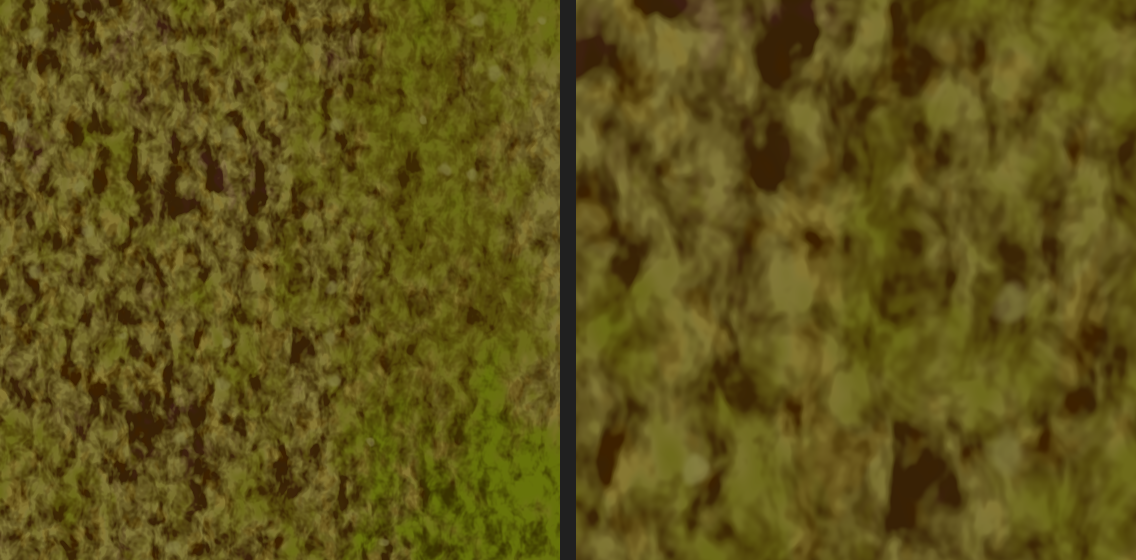
Left: the whole. Right: its middle third, enlarged.
Write a WebGL 2 fragment shader that draws this texture.

```glsl
#version 300 es
precision highp float;
// Weathered bark: crumbly olive grains, dark upright crevices and patches of green moss.
uniform vec2 u_resolution;
out vec4 fragColor;

vec3 hash3(vec2 cell) {
    vec3 q = fract(cell.xyx * vec3(0.1031, 0.1030, 0.0973));
    q += dot(q, q.yxz + 33.33);
    return fract((q.xxy + q.yzz) * q.zyx);
}

float gradientDot(vec2 cell, vec2 offset) {
    float angle = 6.2832 * hash3(cell).x;
    return dot(vec2(cos(angle), sin(angle)), offset);
}

// Gradient noise, roughly -0.7 to 0.7
float noise(vec2 p) {
    vec2 i = floor(p), f = fract(p);
    vec2 s = f * f * f * (f * (f * 6.0 - 15.0) + 10.0);
    vec2 e = vec2(1.0, 0.0);
    return mix(mix(gradientDot(i, f), gradientDot(i + e, f - e), s.x),
               mix(gradientDot(i + e.yx, f - e.yx), gradientDot(i + 1.0, f - 1.0), s.x), s.y);
}

float fbm(vec2 p, float gain) {
    float sum = 0.0, weight = 1.0;
    for (int octave = 0; octave < 3; octave++) {
        sum += weight * noise(p);
        p = mat2(0.96, 0.28, -0.28, 0.96) * p * 2.03 + 17.3;
        weight *= gain;
    }
    return sum;
}

// Sparse round lichen flecks with soft rims
float lichenFlecks(vec2 p) {
    vec2 cell = floor(p);
    vec3 rnd = hash3(cell + 51.0);
    float radius = mix(0.08, 0.16, rnd.z);
    float d = length(p - cell - mix(vec2(0.25), vec2(0.75), rnd.xy));
    d += 0.07 * noise(p * 6.0);
    return step(0.78, hash3(cell + 9.0).y) * (1.0 - smoothstep(radius * 0.5, radius * 1.3, d));
}

void main() {
    vec2 uv = gl_FragCoord.xy / u_resolution;
    vec2 p = gl_FragCoord.xy / u_resolution.y;
    vec2 warped = p + 0.009 * vec2(noise(p * 24.0), noise(p * 24.0 + 40.0));
    float patches = fbm(p * vec2(5.0, 3.6) + 3.0, 0.6);
    float rough = 1.0 - smoothstep(0.45, 0.85, uv.x + 0.25 * patches);

    // Grains, crevices and broad light variation
    float grain = fbm(warped * vec2(40.0, 29.0), 0.62);
    float pits = fbm(warped * vec2(27.0, 15.0) + 71.0, 0.55);
    float crevice = fbm((warped + 0.02 * patches) * vec2(13.0, 5.5) + 23.0, 0.6);
    float tone = 0.66 + grain * mix(0.52, 0.78, rough);
    tone -= mix(0.3, 0.55, rough) * smoothstep(0.05, 0.5, pits);
    tone -= mix(0.25, 0.5, rough) * smoothstep(0.12, 0.5, crevice);
    tone += 0.18 * patches + 0.16 * smoothstep(0.85, 1.0, uv.x);
    tone += 0.08 * noise(p * vec2(120.0, 160.0));
    tone = clamp(tone, 0.0, 1.0);

    // Dry bark colours, from crevice to crest
    vec3 bark = mix(vec3(0.22, 0.13, 0.02), vec3(0.31, 0.25, 0.07), smoothstep(0.0, 0.36, tone));
    bark = mix(bark, vec3(0.41, 0.36, 0.145), smoothstep(0.3, 0.66, tone));
    bark = mix(bark, vec3(0.51, 0.47, 0.22), smoothstep(0.62, 1.0, tone));
    float tint = fbm(p * vec2(20.0, 14.0) + 90.0, 0.7);
    bark += vec3(0.02, -0.01, 0.05) * smoothstep(0.1, 0.5, tint) * rough;
    bark += vec3(0.02, 0.0, -0.025) * smoothstep(0.1, 0.5, -tint);

    // Moss colours over the same relief
    vec3 moss = mix(vec3(0.24, 0.16, 0.01), vec3(0.34, 0.30, 0.04), smoothstep(0.0, 0.45, tone));
    moss = mix(moss, vec3(0.43, 0.42, 0.10), smoothstep(0.4, 0.95, tone));
    float mossBand = smoothstep(0.52, 0.72, uv.x) * (1.0 - smoothstep(0.84, 1.0, uv.x) * smoothstep(0.1, 0.3, uv.y));
    float mossAmount = smoothstep(0.1, 0.75, 0.24 + 0.42 * mossBand + 0.65 * patches + 0.5 * tint);
    vec3 colour = mix(bark, moss, mossAmount);

    // Vivid growth, thickest low on the right
    float lowRight = smoothstep(0.45, 0.75, uv.x) * (1.0 - smoothstep(0.08, 0.4, uv.y));
    float vivid = smoothstep(0.3, 1.0, 0.6 * lowRight + 0.25 * mossBand + 0.6 * patches + 0.35 * tint);
    vec3 fresh = mix(vec3(0.22, 0.21, 0.0), vec3(0.40, 0.46, 0.03), smoothstep(0.1, 0.9, tone));
    colour = mix(colour, fresh, 0.85 * vivid);

    float fleck = lichenFlecks(p * 11.0 + 4.0);
    colour = mix(colour, vec3(0.54, 0.52, 0.29), 0.6 * fleck);
    fragColor = vec4(colour, 1.0);
}
```
